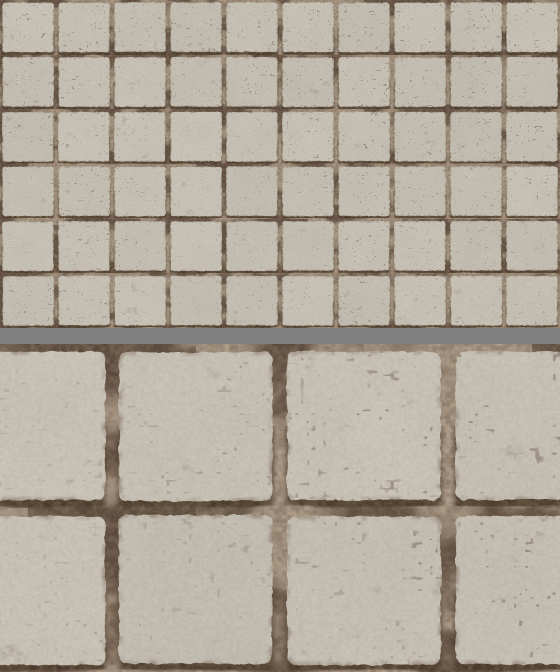
Top, the full canvas; bottom, a detail of the centre.
Give the GLSL for this texture, as a Shadertoy shader.

```glsl
// Weathered pale square wall tiles, ten by six, with stained recessed grout.

float hash(vec2 p) {
    vec3 q = fract(vec3(p.xyx) * 0.1031);
    q += dot(q, q.yzx + 33.33);
    return fract((q.x + q.y) * q.z);
}

float noise(vec2 p) {
    vec2 i = floor(p), f = fract(p);
    f = f * f * (3.0 - 2.0 * f);
    return mix(mix(hash(i), hash(i + vec2(1, 0)), f.x),
               mix(hash(i + vec2(0, 1)), hash(i + vec2(1, 1)), f.x), f.y);
}

float fbm(vec2 p) {
    float sum = 0.0, amp = 0.5;
    for (int i = 0; i < 4; i++) {
        sum += amp * noise(p);
        p = p * 2.03 + 17.1;
        amp *= 0.5;
    }
    return sum / 0.9375;
}

float roundedBox(vec2 p, vec2 halfSize, float radius) {
    vec2 d = abs(p) - halfSize + radius;
    return length(max(d, 0.0)) + min(max(d.x, d.y), 0.0) - radius;
}

// Sandy grout with dark dirt, and a shadow under the tile above
vec3 groutColor(vec2 p, vec2 local) {
    vec2 seam = floor(p + 0.5);
    float grain = fbm(p * 38.0 + 5.0);
    float patches = fbm(p * vec2(3.0, 4.5) + 31.0);
    vec3 sand = mix(vec3(0.51, 0.44, 0.37), vec3(0.72, 0.66, 0.58), grain);
    vec3 dirt = mix(vec3(0.27, 0.21, 0.16), vec3(0.45, 0.37, 0.31), grain);

    // Each vertical joint has its own dirtiness, heavier near the crossings
    float crossing = smoothstep(0.22, 0.48, abs(local.y));
    float jointDirt = 0.30 * hash(vec2(seam.x, floor(p.y)) + 71.0) + 0.12 * crossing;
    jointDirt += 0.18 * smoothstep(0.6, 0.0, p.x);
    float stain = smoothstep(0.60, 0.88, patches + jointDirt + 0.3 * (grain - 0.5));
    vec3 color = mix(sand, dirt, 0.85 * stain);

    // Upper rows have deeper, wider shadows
    float depth = 0.036 + 0.012 * step(3.5, seam.y) + 0.02 * (patches - 0.5);
    float below = local.y + 0.452;
    float shadow = smoothstep(-depth - 0.012, -depth + 0.008, below)
                 * step(local.y, 0.0) * smoothstep(0.49, 0.43, abs(local.x));
    vec3 shade = mix(vec3(0.23, 0.17, 0.12), vec3(0.43, 0.36, 0.28), grain);
    return mix(color, shade, 0.9 * shadow);
}

// Pale glaze with faint mottling, pits and occasional scuffs
vec3 tileColor(vec2 p, vec2 id, float edge) {
    vec3 color = vec3(0.765, 0.742, 0.698);
    color += 0.022 * (hash(id + 9.0) - 0.5);
    color += 0.025 * (fbm(p * 2.5) - 0.5) + 0.035 * (noise(p * 70.0) - 0.5);

    // Pits gather in the middle and upper rows
    float wear = smoothstep(0.35, 0.75, fbm(p * 0.6 + 4.0) + 0.12 * smoothstep(2.0, 4.0, p.y));
    float pits = smoothstep(0.80, 0.94, noise(p * vec2(30.0, 42.0) + 3.0))
               * smoothstep(0.35, 0.65, noise(p * 9.0));
    color = mix(color, vec3(0.51, 0.45, 0.39), pits * mix(0.18, 0.60, wear));

    float scuff = smoothstep(0.72, 0.84, fbm(p * vec2(5.0, 6.0) + 83.0));
    color = mix(color, vec3(0.58, 0.52, 0.46), 0.45 * scuff * noise(p * 45.0));

    // Worn, slightly soiled rim
    float rim = smoothstep(-0.035, 0.0, edge) * smoothstep(0.42, 0.75, fbm(p * 16.0));
    return mix(color, vec3(0.56, 0.50, 0.43), 0.65 * rim);
}

void mainImage(out vec4 fragColor, in vec2 fragCoord) {
    vec2 p = fragCoord / iResolution.xy * vec2(10.0, 6.0);
    vec2 id = floor(p);
    vec2 local = fract(p) - 0.5;
    float pixel = 10.0 / iResolution.x;

    // Slightly uneven placement and ragged outline
    vec2 shift = 0.010 * (vec2(hash(id + 2.0), hash(id + 47.0)) - 0.5);
    float edge = roundedBox(local - shift, vec2(0.457, 0.453), 0.05);
    edge += 0.022 * (fbm(p * 22.0 + 60.0) - 0.5);
    float tile = smoothstep(0.7 * pixel, -0.7 * pixel, edge);

    vec3 color = mix(groutColor(p, local), tileColor(p, id, edge), tile);
    fragColor = vec4(color, 1.0);
}
```
